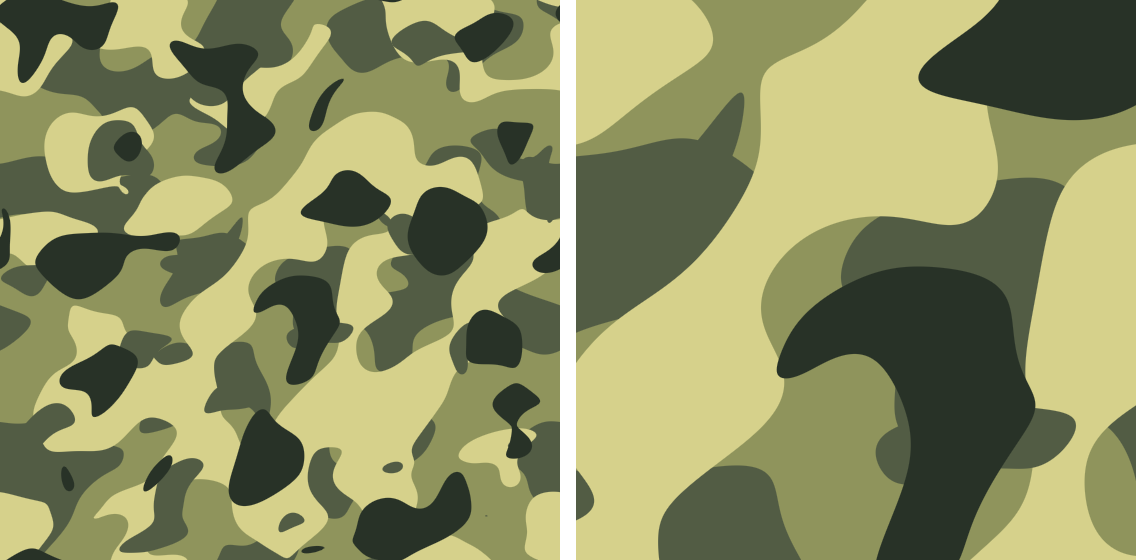
Left, the full canvas; right, a detail of the centre.
This pattern is drawn by a WebGL 2 fragment shader. Its source:

```glsl
#version 300 es
precision highp float;
// Woodland camouflage: flat patches with smooth, lobed outlines in four greens.
// Each layer is a sum of random plane waves, bent by two finer wave sums and
// cut at a level that sets its share; whole wave counts make the canvas tile.

uniform vec2 u_resolution;
out vec4 outColor;

// Colours
const vec3 MOSS  = vec3(0.322, 0.361, 0.267);
const vec3 OLIVE = vec3(0.561, 0.580, 0.361);
const vec3 SAND  = vec3(0.839, 0.820, 0.545);
const vec3 DARK  = vec3(0.157, 0.196, 0.153);

// Lowest and highest wave count across the canvas, per layer
const vec2 OLIVE_BAND  = vec2(2.0, 6.5);
const vec2 SAND_BAND   = vec2(1.7, 6.6);
const vec2 ACCENT_BAND = vec2(4.0, 8.0);
const vec2 DARK_BAND   = vec2(2.8, 7.8);
const vec2 WARP_BAND   = vec2(5.5, 10.0);

// Cut levels in standard deviations: higher means less cover
const float OLIVE_LEVEL  = -0.30;
const float SAND_LEVEL   = 0.12;
const float ACCENT_LEVEL = 1.60;
const float DARK_LEVEL   = 0.87;

const int   WAVES = 20;
const float WARP = 0.013;        // outline bending, in canvas units
const float GRAIN_ANGLE = 0.38;  // direction in which patches stretch
const float STRETCH = 0.76;      // wave count factor along that direction
const float EDGE_PIXELS = 1.1;
const float PI = 3.14159265;

// Three random values in 0..1 for one wave of one field
vec3 hash3(uint index, uint seed) {
    uvec3 h = uvec3(index, seed, index ^ (seed << 8)) * 1664525u + 1013904223u;
    for (int i = 0; i < 2; i++) {
        h.x += h.y * h.z;
        h.y += h.z * h.x;
        h.z += h.x * h.y;
        h ^= h >> 16u;
    }
    return vec3(h >> 8u) / 16777216.0;
}

// Smooth random field with mean 0 and variance 1, periodic over the canvas
float waveField(vec2 p, uint seed, vec2 band) {
    vec2 along = vec2(cos(GRAIN_ANGLE), sin(GRAIN_ANGLE));
    vec2 across = vec2(-along.y, along.x);
    float sum = 0.0;
    for (int i = 0; i < WAVES; i++) {
        vec3 r = hash3(uint(i) + 1u, seed);
        float angle = PI * (float(i) + r.x) / float(WAVES);
        float count = mix(band.x, band.y, r.y);
        vec2 wave = count * (cos(angle) * STRETCH * along + sin(angle) * across);
        sum += cos(2.0 * PI * (dot(round(wave), p) + r.z));
    }
    return sum * sqrt(2.0 / float(WAVES));
}

// Antialiased cover of one patch layer
float patches(vec2 p, uint seed, vec2 band, float level) {
    vec2 bend = vec2(waveField(p, seed + 101u, WARP_BAND),
                     waveField(p, seed + 202u, WARP_BAND));
    float height = waveField(p + WARP * bend, seed, band) - level;
    float slope = length(vec2(dFdx(height), dFdy(height)));
    return clamp(0.5 + height / max(EDGE_PIXELS * slope, 1e-4), 0.0, 1.0);
}

void main() {
    vec2 p = gl_FragCoord.xy / min(u_resolution.x, u_resolution.y);

    // Paint from the ground up: broad patches, small accents, dark shapes
    vec3 color = MOSS;
    color = mix(color, OLIVE, patches(p, 11u, OLIVE_BAND, OLIVE_LEVEL));
    color = mix(color, SAND, patches(p, 23u, SAND_BAND, SAND_LEVEL));
    color = mix(color, MOSS, patches(p, 37u, ACCENT_BAND, ACCENT_LEVEL));
    color = mix(color, DARK, patches(p, 53u, DARK_BAND, DARK_LEVEL));

    outColor = vec4(color, 1.0);
}
```
